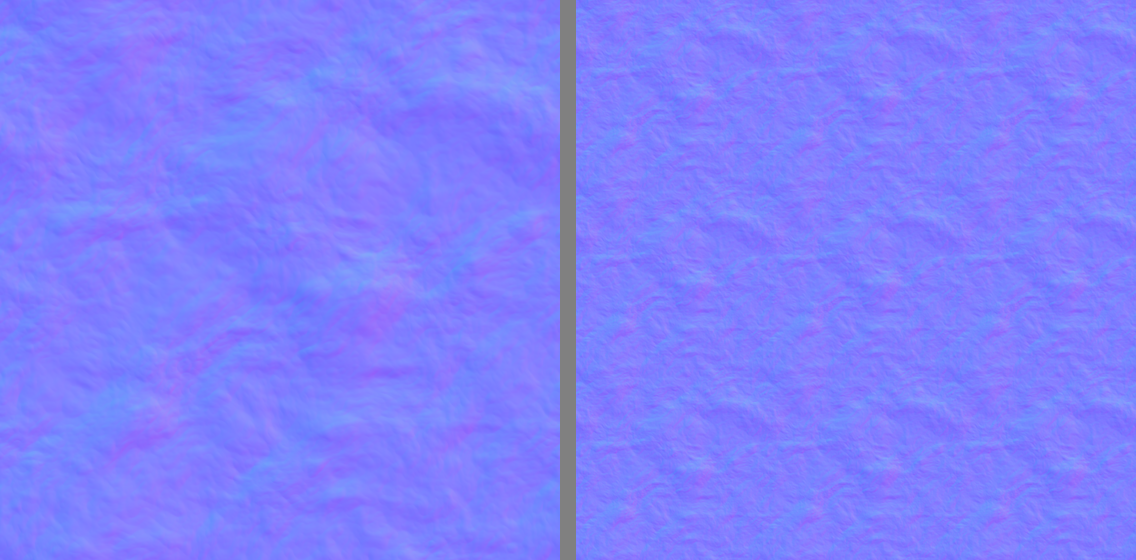
Left: one tile. Right: repeated 3 by 3.
Reproduce this texture map procedurally as a WebGL 2 fragment shader.

```glsl
#version 300 es
precision highp float;

// Tangent-space normal map of a softly crumpled, puffy rock surface.
// A height field is summed from wrapping gradient noise with creased valleys,
// then its slopes are encoded as colour. All lattices wrap, so the map tiles.

uniform vec2 u_resolution;
out vec4 fragColor;

const int OCTAVES = 7;
const float BASE_CELLS = 3.0;            // lattice cells of the broadest octave
const float CELL_GROWTH = 1.8;           // refinement from octave to octave
const float DETAIL_LIMIT = 68.0;         // cells per side where detail fades
const float SLOPE = 0.043;               // steepness given to each octave
const float CREASE_SOFTNESS = 0.08;
const vec2 FOLD_NORMAL = vec2(-0.42, 0.91);  // direction across the folds
const float FOLD_STRENGTH = 0.35;        // extra steepness across the folds
const float WARP_CELLS = 5.0;
const float WARP_AMOUNT = 0.03;
const float SAMPLE_STEP = 0.001;         // half width of the slope measurement

// Integer hash of a lattice point and seed, from 0 to 1.
float hash(ivec2 cell, int seed) {
    uint h = uint(cell.x) * 374761393u + uint(cell.y) * 668265263u
           + uint(seed) * 2246822519u;
    h = (h ^ (h >> 13)) * 1274126177u;
    h = (h ^ (h >> 15)) * 2246822519u;
    h ^= h >> 16;
    return float(h >> 8) / 16777216.0;
}

// Contribution of one lattice corner; its gradient leans across the folds.
float cornerRamp(vec2 corner, vec2 offset, float period, int seed) {
    float angle = 6.283185 * hash(ivec2(mod(corner, period)), seed);
    vec2 gradient = vec2(cos(angle), sin(angle));
    gradient += FOLD_STRENGTH * dot(gradient, FOLD_NORMAL) * FOLD_NORMAL;
    return dot(gradient, offset);
}

// Gradient noise over lattice coordinates, repeating after period cells.
float gradientNoise(vec2 p, float period, int seed) {
    vec2 cell = floor(p);
    vec2 f = p - cell;
    vec2 fade = f * f * f * (f * (f * 6.0 - 15.0) + 10.0);
    vec2 right = vec2(1.0, 0.0);
    vec2 up = vec2(0.0, 1.0);
    float low = mix(cornerRamp(cell, f, period, seed),
                    cornerRamp(cell + right, f - right, period, seed), fade.x);
    float high = mix(cornerRamp(cell + up, f - up, period, seed),
                     cornerRamp(cell + 1.0, f - 1.0, period, seed), fade.x);
    return mix(low, high, fade.y);
}

// Bends the domain so the folds wander away from the lattice axes.
vec2 warp(vec2 uv) {
    vec2 p = uv * WARP_CELLS;
    return uv + WARP_AMOUNT * vec2(gradientNoise(p, WARP_CELLS, 31),
                                   gradientNoise(p + 0.5, WARP_CELLS, 47));
}

// Rounded swellings above softly creased hollows.
float puff(float n, float softness) {
    return 0.4 * n + 0.85 * sqrt(n * n + softness * softness);
}

// Layered height; amplitude falls with frequency to keep slopes even.
float surfaceHeight(vec2 uv) {
    vec2 p = warp(uv);
    float cells = BASE_CELLS;
    float height = 0.0;
    for (int i = 0; i < OCTAVES; i++) {
        vec2 shift = vec2(0.37, 0.61) * float(i);
        float n = gradientNoise(p * cells + shift, cells, i);
        float detail = cells / DETAIL_LIMIT;
        height += puff(n, CREASE_SOFTNESS) * exp2(-detail * detail) / cells;
        cells = floor(cells * CELL_GROWTH + 0.5);
    }
    return SLOPE * height;
}

// Unit normal from central differences of the height.
vec3 surfaceNormal(vec2 uv, float reach) {
    vec2 dx = vec2(reach, 0.0);
    vec2 dy = vec2(0.0, reach);
    vec2 slope = vec2(surfaceHeight(uv + dx) - surfaceHeight(uv - dx),
                      surfaceHeight(uv + dy) - surfaceHeight(uv - dy))
               / (2.0 * reach);
    return normalize(vec3(-slope, 1.0));
}

void main() {
    vec2 uv = gl_FragCoord.xy / u_resolution;
    vec3 normal = surfaceNormal(uv, SAMPLE_STEP);
    fragColor = vec4(normal * 0.5 + 0.5, 1.0);
}
```
